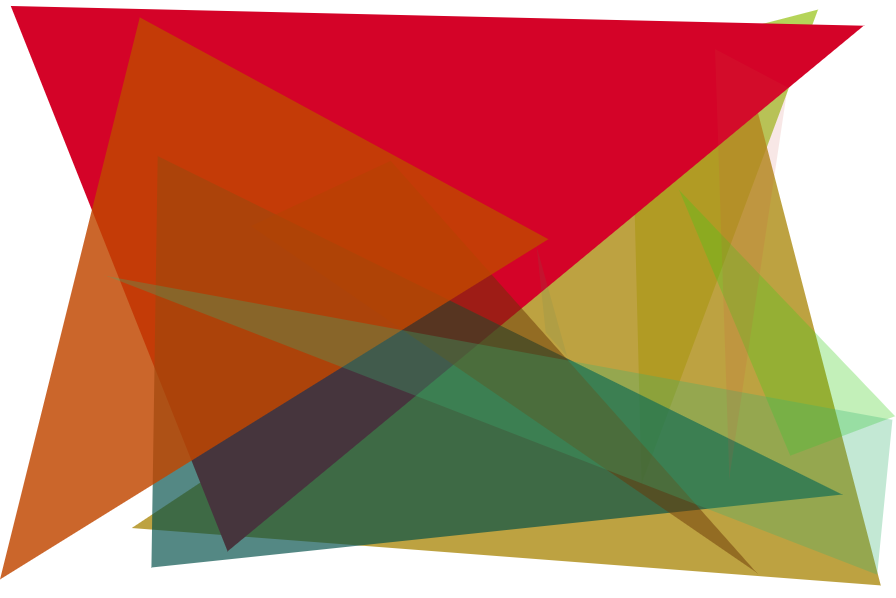
This background is drawn by a Shadertoy shader. Its source:

```glsl
// Overlapping translucent triangles in red, orange, gold and green on white.

// Signed distance in pixels to the line a-b, positive on its left.
float edgeDistance(vec2 p, vec2 a, vec2 b) {
    vec2 along = normalize((b - a) * iResolution.xy);
    vec2 offset = (p - a) * iResolution.xy;
    return along.x * offset.y - along.y * offset.x;
}

// Smooth coverage of a triangle with corners in canvas units, either winding.
float triangle(vec2 p, vec2 a, vec2 b, vec2 c) {
    float winding = sign(edgeDistance(c, a, b));
    float inside = min(winding * edgeDistance(p, a, b),
                   min(winding * edgeDistance(p, b, c),
                       winding * edgeDistance(p, c, a)));
    return clamp(inside + 0.5, 0.0, 1.0);
}

// Blends a paint (rgb, opacity) over the colour through a coverage mask.
void layer(inout vec3 color, vec4 paint, float mask) {
    color = mix(color, paint.rgb, paint.a * mask);
}

void mainImage(out vec4 fragColor, in vec2 fragCoord) {
    vec2 p = fragCoord / iResolution.xy;
    vec3 color = vec3(1.0);

    // Lime and gold at the back
    layer(color, vec4(0.71, 0.83, 0.35, 1.0),
        triangle(p, vec2(0.913, 0.984), vec2(0.704, 0.903), vec2(0.716, 0.191)));
    layer(color, vec4(0.69, 0.56, 0.10, 0.83),
        triangle(p, vec2(0.846, 0.811), vec2(0.983, 0.021), vec2(0.147, 0.117)));

    // Large red, then teal, brown and orange
    layer(color, vec4(0.83, 0.01, 0.155, 1.0),
        triangle(p, vec2(0.012, 0.990), vec2(0.964, 0.957), vec2(0.254, 0.078)));
    layer(color, vec4(0.0, 0.305, 0.28, 0.67),
        triangle(p, vec2(0.176, 0.739), vec2(0.940, 0.173), vec2(0.169, 0.051)));
    layer(color, vec4(0.41, 0.21, 0.02, 0.5),
        triangle(p, vec2(0.436, 0.731), vec2(0.844, 0.043), vec2(0.280, 0.622)));
    layer(color, vec4(0.755, 0.275, 0.0, 0.83),
        triangle(p, vec2(0.156, 0.971), vec2(0.612, 0.600), vec2(0.0, 0.031)));

    // Pale green glazes
    layer(color, vec4(0.21, 0.81, 0.09, 0.3),
        triangle(p, vec2(0.758, 0.682), vec2(0.999, 0.304), vec2(0.882, 0.238)));
    layer(color, vec4(0.21, 0.70, 0.44, 0.3),
        triangle(p, vec2(0.120, 0.538), vec2(0.996, 0.298), vec2(0.979, 0.039)));

    // Faint pink and grey-green slivers
    layer(color, vec4(0.80, 0.29, 0.24, 0.13),
        triangle(p, vec2(0.798, 0.918), vec2(0.879, 0.854), vec2(0.814, 0.201)));
    layer(color, vec4(0.35, 0.51, 0.35, 0.13),
        triangle(p, vec2(0.599, 0.587), vec2(0.633, 0.404), vec2(0.609, 0.444)));

    fragColor = vec4(color, 1.0);
}
```
